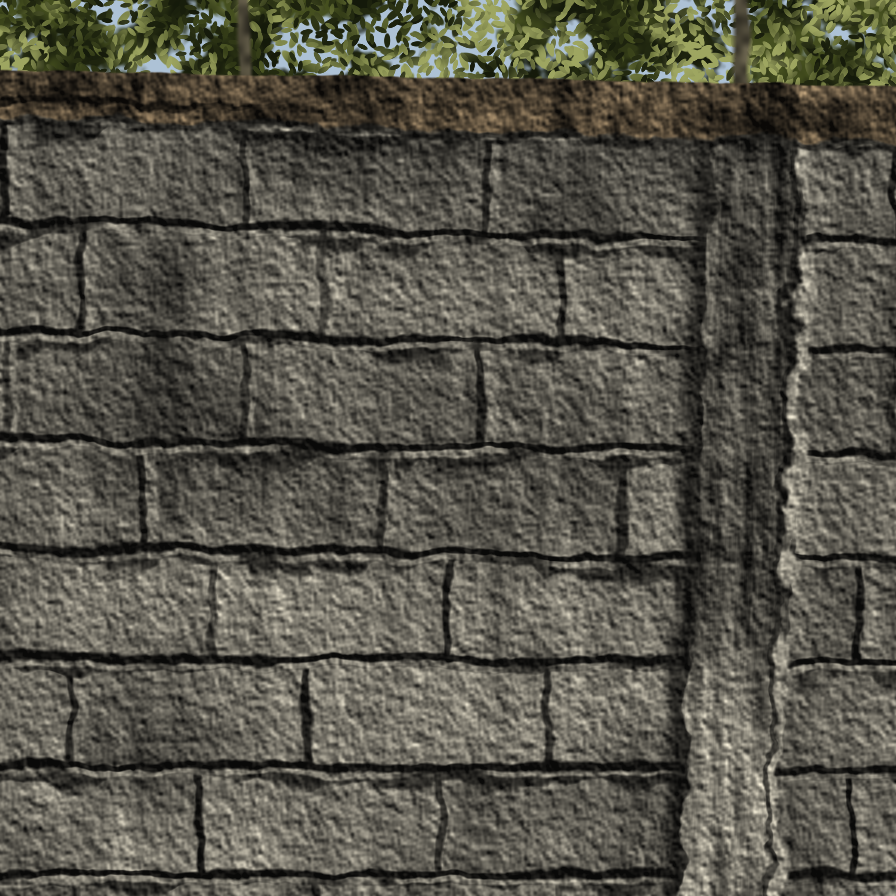
Reproduce this texture procedurally as a Shadertoy shader.

```glsl
float hash(vec2 p) {
    vec3 q = fract(p.xyx * 0.1031);
    q += dot(q, q.yzx + 33.33);
    return fract((q.x + q.y) * q.z);
}

float noise(vec2 p) {
    vec2 i = floor(p), f = fract(p);
    f = f * f * (3.0 - 2.0 * f);
    return mix(mix(hash(i), hash(i + vec2(1, 0)), f.x),
               mix(hash(i + vec2(0, 1)), hash(i + vec2(1, 1)), f.x), f.y);
}

float fbm(vec2 p) {
    float sum = 0.0, amp = 0.53;
    for (int i = 0; i < 4; i++) {
        sum += amp * noise(p);
        p = mat2(1.6, 1.2, -1.2, 1.6) * p + 17.3;
        amp *= 0.5;
    }
    return sum;
}

float band(float d, float halfWidth) {
    return 1.0 - smoothstep(halfWidth * 0.5, halfWidth * 1.4, abs(d));
}

// Pebbled surface height
float relief(vec2 p) {
    return 0.5 * noise(p * 75.0) + 0.55 * noise(p * 150.0 + 9.0) + 0.3 * noise(p * 290.0 + 31.0);
}

// Staggered blocks with undercut joints and lit mortar ridges
float blockTone(vec2 p, float beyondPillar) {
    const float course = 0.1215, blockWidth = 0.267;
    float offsets[8] = float[8](0.35, 0.87, 0.32, 0.90, 0.62, 0.04, 0.37, 0.05);
    vec2 wobble = vec2(fbm(p * 24.0), fbm(p * 24.0 + 40.0)) - 0.5;
    vec2 q = p + 0.018 * wobble;
    q.y += 0.036 * p.x * p.y;

    float v = (q.y - 0.023) / course + 1.0;
    float row = floor(v);
    float u = q.x / blockWidth - offsets[int(clamp(row, 0.0, 7.0))] + 0.28 * beyondPillar;
    float bedY = (fract(v + 0.5) - 0.5) * course;
    float headX = (fract(u + 0.5) - 0.5) * blockWidth;
    float headSeed = hash(vec2(floor(u + 0.5), row + 5.0));
    float patchy = fbm(p * vec2(13.0, 15.0) + 60.0);

    float tone = 0.36 + 0.09 * (hash(vec2(floor(u), row)) - 0.5);
    tone += 0.45 * (fbm(p * 6.0) - 0.5);
    tone += 0.22 * (fbm(p * vec2(45.0, 7.0) + 8.0) - 0.5);

    // Vertical joints
    float strip = 0.004 + 0.005 * headSeed;
    tone = mix(tone, 0.50, 0.7 * band(headX - 0.003, strip) * smoothstep(0.3, 0.55, patchy + 0.2 * headSeed));
    tone = mix(tone, 0.07, band(headX + strip, 0.002 + 0.005 * patchy) * (0.5 + 0.5 * headSeed));

    // Horizontal joints: shadow under the ridge, ridge, dark gap above it
    float hang = 0.022 * smoothstep(0.45, 0.7, patchy);
    tone = mix(tone, 0.10, 0.8 * smoothstep(-0.012 - hang, -0.008 - 0.6 * hang, bedY) * step(bedY, 0.0));
    tone = mix(tone, 0.53, 0.85 * band(bedY + 0.005, 0.005) * smoothstep(0.25, 0.5, fbm(p * 17.0 + 3.0)));
    return mix(tone, 0.06, band(bedY - 0.002, 0.0015 + 0.007 * fbm(p * vec2(8.0, 3.0) + 25.0)));
}

// Layers of scattered leaves, with sky gaps and two trunks
vec3 foliage(vec2 p) {
    vec3 shade = vec3(0.08, 0.10, 0.04), leafGreen = vec3(0.27, 0.31, 0.12);
    vec3 sunlit = vec3(0.62, 0.65, 0.38), sky = vec3(0.68, 0.76, 0.84);
    vec3 col = mix(shade, leafGreen, smoothstep(0.3, 0.7, fbm(p * 20.0)));
    float gap = smoothstep(0.5, 0.62, fbm(p * 22.0 + 5.0) + 0.2 * band(p.x - 0.53, 0.04));
    col = mix(col, sky, gap);
    for (int i = 0; i < 5; i++) {
        float layer = float(i), turn = layer * 1.3 + 0.4;
        vec2 g = mat2(cos(turn), sin(turn), -sin(turn), cos(turn)) * p * (38.0 + 9.0 * layer);
        vec2 id = floor(g) + 50.0 * (layer + 1.0);
        float seed = hash(id), angle = 6.28 * hash(id + 7.0);
        vec2 d = fract(g) - 0.5;
        d = mat2(cos(angle), sin(angle), -sin(angle), cos(angle)) * d;
        float leaf = 1.0 - smoothstep(0.8, 1.1, length(d / vec2(0.48, 0.20)));
        float sun = smoothstep(0.35, 0.75, fbm(p * 13.0 + 70.0) + 0.3 * (seed - 0.5));
        vec3 tint = mix(mix(shade, leafGreen, seed), sunlit, sun);
        col = mix(col, tint, leaf * step(0.25, hash(id + 19.0)));
    }
    float bend = 0.01 * (noise(p * 25.0) - 0.5);
    float trunk = max(band(p.x - 0.273 + bend, 0.007), band(p.x - 0.829 + bend, 0.009));
    return mix(col, vec3(0.30, 0.28, 0.22) * (0.6 + 0.8 * noise(p * 90.0)), trunk);
}

void mainImage(out vec4 fragColor, in vec2 fragCoord) {
    vec2 p = fragCoord / iResolution.xy;
    float rough = fbm(p * 30.0 + 12.0) - 0.5;
    float streak = fbm(p * vec2(85.0, 9.0)) - 0.5;

    // Pillar, its shadow on the left and squeezed mortar on the right
    float left = p.x - (0.760 + 0.045 * p.y) + 0.025 * rough;
    float right = p.x - (0.868 + 0.037 * p.y) + 0.030 * rough;
    float tone = blockTone(p, step(0.0, right));
    tone = mix(tone, 0.09, 0.85 * smoothstep(-0.035, -0.008, left) * step(left, 0.02));
    float pillar = mix(0.47, 0.25, smoothstep(0.22, 0.34, p.y + 0.2 * rough));
    pillar += 0.5 * streak + 0.3 * rough;
    tone = mix(tone, pillar, smoothstep(-0.002, 0.002, left) * smoothstep(0.002, -0.002, right));
    tone = mix(tone, 0.08, 0.7 * band(right + 0.012, 0.004));
    float squeeze = smoothstep(0.38, 0.58, fbm(p * vec2(12.0, 22.0) + 33.0));
    tone = mix(tone, 0.57, squeeze * band(right, 0.008));

    // Weathered coping across the top
    float capBase = p.y - (0.870 - 0.030 * p.x) + 0.022 * rough;
    float cap = smoothstep(-0.002, 0.003, capBase);
    tone = mix(tone, 0.10, 0.8 * band(capBase + 0.002, 0.006));
    tone = mix(tone, 0.26 + 0.5 * rough + 0.2 * streak, cap);
    tone = mix(tone, 0.08, cap * band(capBase - 0.018, 0.004) * smoothstep(0.5, 0.1, p.x));

    // Grain lit from the upper right
    float grain = relief(p) - relief(p + vec2(0.0025, 0.0035));
    tone = max(tone * (1.0 + 0.9 * grain) + 0.20 * grain, 0.035);
    vec3 col = tone * mix(vec3(1.0, 0.97, 0.88), vec3(1.08, 0.92, 0.70), cap);

    float top = p.y - (0.921 - 0.017 * p.x) + 0.006 * rough;
    col = mix(col, foliage(p), smoothstep(-0.001, 0.002, top));
    fragColor = vec4(clamp(col, 0.0, 1.0), 1.0);
}
```
